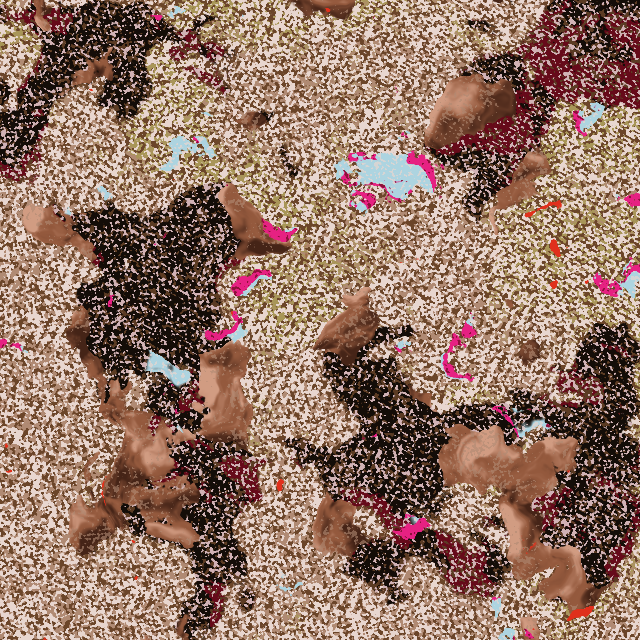
A Shadertoy shader for this texture:

```glsl
// Speckled mineral crust: pale grit, dark pits, glossy brown lumps, pink and blue flecks.
#define PATCH_FREQ 6.5
#define LUMP_FREQ 11.0
#define FLECK_FREQ 12.0
#define GRAIN_FREQ 310.0
#define WARP 0.075
#define DARK_LEVEL 0.55
#define LUMP_LEVEL 0.60
#define FLECK_LEVEL 0.725
#define MAROON_LEVEL 0.59
#define GRAIN_EDGE 0.05

const vec3 BLACK  = vec3(0.08, 0.05, 0.03);
const vec3 BROWN  = vec3(0.42, 0.27, 0.16);
const vec3 TAN    = vec3(0.69, 0.54, 0.45);
const vec3 OLIVE  = vec3(0.66, 0.59, 0.34);
const vec3 CHALK  = vec3(0.91, 0.84, 0.81);
const vec3 ROSE   = vec3(0.82, 0.70, 0.71);
const vec3 MAROON = vec3(0.40, 0.04, 0.10);
const vec3 PINK   = vec3(0.90, 0.13, 0.51);
const vec3 BLUE   = vec3(0.68, 0.83, 0.88);
const vec3 RED    = vec3(0.88, 0.19, 0.11);

float hash(vec2 p) {
    return fract(sin(dot(p, vec2(127.1, 311.7))) * 43758.5453);
}

float noise(vec2 p) {
    vec2 i = floor(p), f = fract(p);
    f = f * f * (3.0 - 2.0 * f);
    return mix(mix(hash(i), hash(i + vec2(1, 0)), f.x),
               mix(hash(i + vec2(0, 1)), hash(i + vec2(1, 1)), f.x), f.y);
}

float fbm(vec2 p) {
    float sum = 0.0, amp = 0.5;
    for (int i = 0; i < 4; i++) {
        sum += amp * noise(p);
        p = mat2(0.8, 0.6, -0.6, 0.8) * p * 2.03 + 17.3;
        amp *= 0.5;
    }
    return sum / 0.9375;
}

float step01(float level, float width, float x) {
    return smoothstep(level - width, level + width, x);
}

float lumpHeight(vec2 p) {
    return 0.7 * noise(p * LUMP_FREQ + 31.0) + 0.3 * fbm(p * LUMP_FREQ * 1.7 + 5.0);
}

void mainImage(out vec4 fragColor, in vec2 fragCoord) {
    vec2 uv = fragCoord / iResolution.y;

    // Swirled coordinates for the large shapes
    vec2 swirl = vec2(fbm(uv * 9.0 + 3.0), fbm(uv * 9.0 + 57.0)) - 0.5;
    vec2 p = uv + WARP * 2.0 * swirl;

    // Fine grains, turned off the pixel axes
    vec2 g = mat2(0.87, 0.49, -0.49, 0.87) * uv * GRAIN_FREQ;
    float grain = noise(g);
    float grit = noise(g * 0.83 + 91.0);
    float clump = fbm(uv * 38.0 + 12.0) - 0.5;
    float jitter = 0.05 * (grit - 0.5);

    // Pale grit: brown and tan or olive, dusted with chalk
    float oliveMask = step01(0.53, 0.08, fbm(p * 7.0 + 140.0) + 0.4 * (grain - 0.5));
    vec3 pale = mix(BROWN, mix(TAN, OLIVE, oliveMask), step01(0.49, GRAIN_EDGE, grit + 0.5 * clump));
    pale = mix(pale, CHALK, step01(0.55, GRAIN_EDGE, grain - 0.45 * clump));

    // Dark pits: black and maroon with sparse rose specks
    float patchField = fbm(p * PATCH_FREQ);
    float maroonMask = step01(MAROON_LEVEL, 0.01, fbm(p * 10.0 + 73.0) + 2.0 * jitter);
    vec3 dark = mix(BLACK, MAROON, maroonMask);
    dark = mix(dark, BROWN * 0.85, step01(0.64, GRAIN_EDGE, grit + 0.6 * clump));
    dark = mix(dark, ROSE, step01(0.67, GRAIN_EDGE, grain + 0.3 * clump));
    vec3 col = mix(pale, dark, step01(DARK_LEVEL, 0.008, patchField + jitter));

    // Glossy lumps along the rims of the pits
    float height = lumpHeight(p);
    float slope = height - lumpHeight(p + vec2(-0.006, 0.007));
    float tone = 0.48 + 5.0 * slope + 1.5 * (fbm(p * 24.0 + 8.0) - 0.5);
    vec3 lump = mix(vec3(0.27, 0.14, 0.09), vec3(0.58, 0.35, 0.24), smoothstep(0.05, 0.55, tone));
    lump = mix(lump, vec3(0.82, 0.61, 0.51), smoothstep(0.55, 1.05, tone));
    lump = mix(lump, TAN, 0.6 * step01(0.76, GRAIN_EDGE, grain + clump));
    float lumpField = height - abs(patchField - DARK_LEVEL - 0.02);
    col = mix(col, lump, step01(LUMP_LEVEL, 0.008, lumpField + 0.5 * jitter));

    // Pink cores and blue halos
    float fleckField = fbm(p * FLECK_FREQ + 211.0) + jitter;
    float pinkMask = step01(0.52, 0.01, fbm(p * 19.0 + 33.0) + jitter);
    vec3 blue = mix(BLUE, CHALK, 0.7 * step01(0.68, GRAIN_EDGE, grain));
    vec3 pink = mix(PINK, MAROON, 0.7 * step01(0.78, GRAIN_EDGE, grit));
    float inPale = 1.0 - step01(DARK_LEVEL + 0.03, 0.01, patchField);
    float fleckMask = step01(FLECK_LEVEL, 0.006, fleckField) * max(inPale, pinkMask);
    col = mix(col, mix(blue, pink, pinkMask), fleckMask);

    // Rare red chips in the pale grit
    float chipField = noise(p * 42.0 + 61.0) + 0.5 * (noise(p * 8.0 + 19.0) - 0.5) + jitter;
    col = mix(col, RED, step01(1.04, 0.01, chipField) * inPale);

    fragColor = vec4(col, 1.0);
}
```
